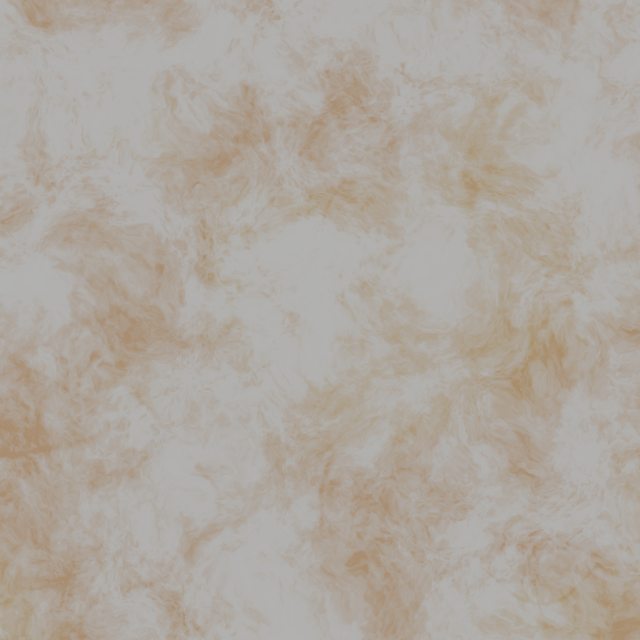
Write a three.js fragment shader that draws this texture.

```glsl
// Weathered plaster: pale grey ground under cloudy beige and rust stains.
// Layered value noise gives the clouds and grain, cellular noise the clustered
// flecks, and thin noise contours the faint curved scratches.
varying vec2 vUv;

const vec3 PALE  = vec3(0.695, 0.694, 0.688);
const vec3 BEIGE = vec3(0.682, 0.651, 0.622);
const vec3 TAN   = vec3(0.672, 0.616, 0.558);
const vec3 RUST  = vec3(0.662, 0.565, 0.465);
const vec3 OCHRE_SHIFT = vec3(0.004, 0.010, -0.018);
const mat2 TURN = mat2(0.8, 0.6, -0.6, 0.8);

vec2 hash2(vec2 p) {
  vec3 q = fract(p.xyx * vec3(0.1031, 0.1030, 0.0973));
  q += dot(q, q.yzx + 33.33);
  return fract((q.xx + q.yz) * q.zy);
}

float valueNoise(vec2 p) {
  vec2 cell = floor(p);
  vec2 f = fract(p);
  f = f * f * (3.0 - 2.0 * f);
  float low = mix(hash2(cell).x, hash2(cell + vec2(1.0, 0.0)).x, f.x);
  float high = mix(hash2(cell + vec2(0.0, 1.0)).x, hash2(cell + 1.0).x, f.x);
  return mix(low, high, f.y);
}

// Pair of centred noises used to bend the plane
vec2 bend(vec2 p) {
  return vec2(valueNoise(p), valueNoise(p + 40.0)) - 0.5;
}

// Layered noise centred on zero, scaled to a spread of about one
float clouds(vec2 p, float gain) {
  float sum = 0.0;
  float power = 0.0;
  float amp = 1.0;
  for (int i = 0; i < 7; i++) {
    sum += amp * (valueNoise(p) - 0.5);
    power += amp * amp;
    amp *= gain;
    p = TURN * p * 2.0 + 17.3;
  }
  return sum / (0.214 * sqrt(power));
}

// Soft mask of patches where the noise exceeds a threshold
float patches(vec2 p, float threshold) {
  return smoothstep(threshold, threshold + 0.25, valueNoise(p));
}

// Cellular flecks of random size, with at most one per cell
float flecks(vec2 p, float density) {
  vec2 cell = floor(p);
  float cover = 0.0;
  for (int y = -1; y <= 1; y++) {
    for (int x = -1; x <= 1; x++) {
      vec2 id = cell + vec2(float(x), float(y));
      vec2 centre = id + 0.15 + 0.7 * hash2(id);
      vec2 traits = hash2(id + 71.0);
      float radius = mix(0.2, 0.55, traits.x);
      float disc = 1.0 - smoothstep(radius - 0.2, radius + 0.15, length(p - centre));
      cover = max(cover, disc * step(traits.y, density));
    }
  }
  return cover;
}

// Thin contour line of a smooth noise field
float scratch(vec2 p, float width) {
  float wobble = 0.05 * (valueNoise(p * 6.0) - 0.5);
  return 1.0 - smoothstep(0.0, width, abs(valueNoise(p) - 0.5 + wobble));
}

vec3 stainColour(float s) {
  vec3 colour = mix(PALE, BEIGE, clamp(s * 3.0, 0.0, 1.0));
  colour = mix(colour, TAN, clamp(s * 3.0 - 1.0, 0.0, 1.0));
  return mix(colour, RUST, clamp(s * 3.0 - 2.0, 0.0, 1.25));
}

void main() {
  vec2 uv = vUv + 3.0;

  // Ragged warp shared by the stains and flecks
  vec2 ragged = uv + 0.06 * bend(uv * 8.0) + 0.02 * bend(uv * 26.0);
  ragged += 0.007 * bend(uv * 110.0);

  // Broad stains with strong grain
  float stain = 0.25 + 0.32 * clouds(ragged * 5.6, 0.79);

  // Coarse and fine flecks gathered in patches
  float coarse = flecks(ragged * 66.0, 0.5) * patches(uv * 7.0 + 5.0, 0.54);
  float small = flecks(ragged * 125.0 + 9.0, 0.45) * patches(uv * 9.0 + 23.0, 0.42);
  stain += 0.27 * coarse + 0.20 * small;

  // Faint curved scratches, broken into short lengths
  float lines = scratch(uv * 5.0 + 31.0, 0.04) * patches(uv * 8.0 + 12.0, 0.45);
  lines += scratch(TURN * uv * 7.5 + 53.0, 0.045) * patches(uv * 10.0 + 47.0, 0.48);
  stain += 0.26 * lines * (0.5 + valueNoise(uv * 90.0));

  // Soft floor keeps a trace of grain in the palest areas
  stain = 0.5 * (stain + sqrt(stain * stain + 0.02));

  // Some stains lean towards ochre
  float ochre = patches(uv * 5.0 + 80.0, 0.55) * min(stain, 1.0);
  gl_FragColor = vec4(stainColour(stain) + OCHRE_SHIFT * ochre, 1.0);
}
```
